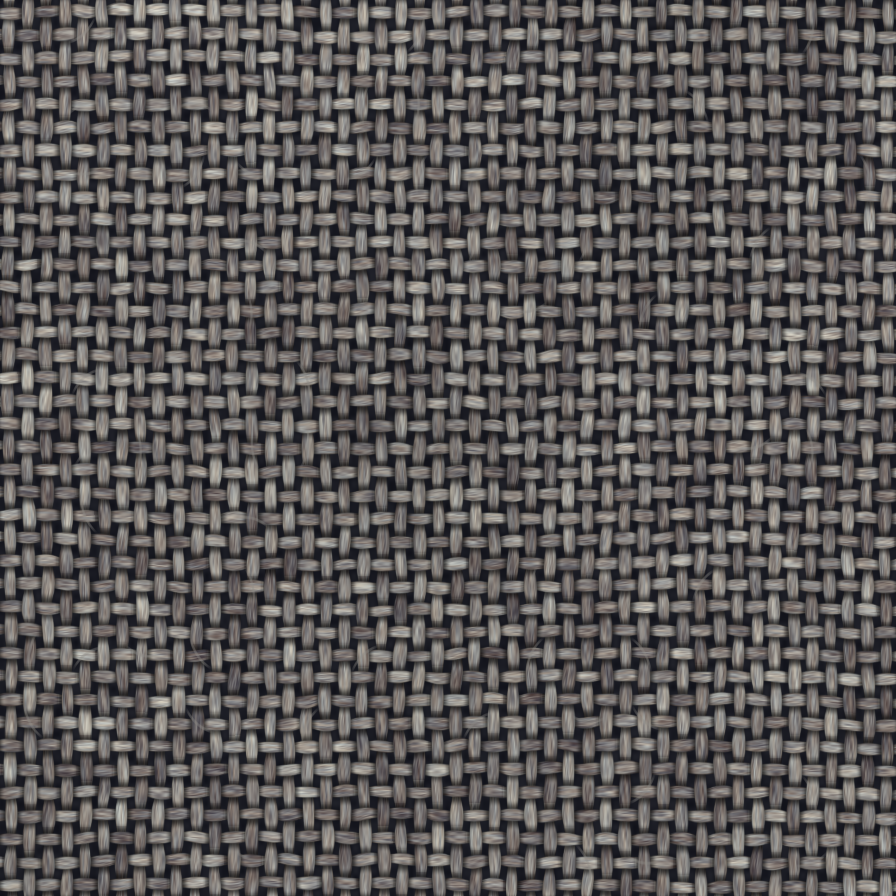
Write a WebGL 1 fragment shader that draws this texture.

```glsl
precision highp float;
uniform vec2 u_resolution;

float hash(vec2 p) {
    p = fract(p * vec2(0.1031, 0.1137));
    p += dot(p, p.yx + 33.33);
    return fract((p.x + p.y) * p.x * 7.31 + p.y * 91.7);
}

float noise(vec2 p) {
    vec2 i = floor(p), f = fract(p);
    f = f * f * (3.0 - 2.0 * f);
    return mix(mix(hash(i), hash(i + vec2(1.0, 0.0)), f.x),
               mix(hash(i + vec2(0.0, 1.0)), hash(i + vec2(1.0, 1.0)), f.x), f.y);
}

// One yarn: rgb is its shaded colour, a is its coverage
vec4 yarn(float along, float across, float id, float lift, float halfWidth, float blur) {
    float wander = 0.13 * (noise(vec2(along * 0.8, id * 5.0)) - 0.5);
    float swell = 0.9 + 0.12 * lift + 0.22 * (noise(vec2(along * 0.9 + 40.0, id * 3.0)) - 0.5);
    float v = (across - wander) / (halfWidth * swell);

    // Mottled dye along the yarn and fine, slightly twisted fibres
    float dye = noise(vec2(along * 0.55 + 9.0, id * 7.0));
    float patchTone = hash(vec2(id * 3.0, floor(along * 0.5 + 0.5 * id) + 80.0));
    float twist = v * 2.6 + along * 0.9 + id * 17.0;
    float fibre = noise(vec2(along * 1.5, twist));
    float fine = noise(vec2(along * 2.6 + 31.0, v * 5.0 - along * 1.2 + id * 23.0));
    float tone = 0.4 * dye + 0.2 * patchTone + 0.3 * fibre + 0.35 * fine - 0.12;
    vec3 color = mix(vec3(0.25, 0.215, 0.23), vec3(0.74, 0.735, 0.695), clamp(tone, 0.0, 1.0));
    float tint = noise(vec2(along * 1.3 + 60.0, v * 3.0 + id * 11.0)) - 0.5;
    color += tint * vec3(0.05, 0.0, -0.045);

    // Rounded body that darkens where it dips under a crossing
    float body = 0.6 + 0.42 * sqrt(max(0.0, 1.0 - v * v));
    float depth = mix(0.38, 1.06, smoothstep(-0.8, 0.55, lift));
    float edge = blur / halfWidth;
    return vec4(color * body * depth, 1.0 - smoothstep(1.0 - edge, 1.0 + edge, abs(v)));
}

// Sparse loose fibres lying at random angles
float looseFibre(vec2 p) {
    vec2 cell = floor(p / 3.0);
    float angle = 6.283 * hash(cell + 13.0);
    vec2 q = p - (cell + 0.5) * 3.0;
    q = mat2(cos(angle), -sin(angle), sin(angle), cos(angle)) * q;
    q.y += 0.25 * q.x * q.x;
    float strand = 1.0 - smoothstep(0.02, 0.1, abs(q.y));
    return strand * (1.0 - smoothstep(0.5, 1.0, abs(q.x))) * step(0.72, hash(cell + 51.0));
}

void main() {
    vec2 uv = gl_FragCoord.xy / u_resolution;
    vec2 p = uv * vec2(48.0, 39.0);
    p += 0.22 * (vec2(noise(uv * 5.0), noise(uv * 5.0 + 20.0)) - 0.5);
    vec2 id = floor(p);
    vec2 f = fract(p) - 0.5;
    vec2 blur = max(vec2(0.05), 0.7 * vec2(48.0, 39.0) / u_resolution);

    // Plain weave: neighbouring yarns rise and dip in opposite phase
    vec2 side = 1.0 - 2.0 * mod(id, 2.0);
    float weftLift = sin(3.14159 * p.x) * side.y;
    float warpLift = -sin(3.14159 * p.y) * side.x;
    vec4 warp = yarn(p.y, f.x, id.x + 3.0, warpLift, 0.335, blur.x);
    vec4 weft = yarn(p.x, f.y, id.y + 103.0, weftLift, 0.265, blur.y);
    weft.rgb *= 1.05;

    // Dark gaps, then the lower and the upper yarn
    vec3 color = vec3(0.065, 0.07, 0.10) + 0.06 * noise(p * 3.0);
    float weftOnTop = step(warpLift, weftLift);
    vec4 lower = mix(weft, warp, weftOnTop);
    vec4 upper = mix(warp, weft, weftOnTop);
    color = mix(color, lower.rgb, lower.a);
    color = mix(color, upper.rgb, upper.a);

    color = mix(color, vec3(0.56, 0.55, 0.53), 0.4 * looseFibre(p));
    color *= 0.95 + 0.1 * noise(uv * 4.0 + 7.0);
    gl_FragColor = vec4(color, 1.0);
}
```
